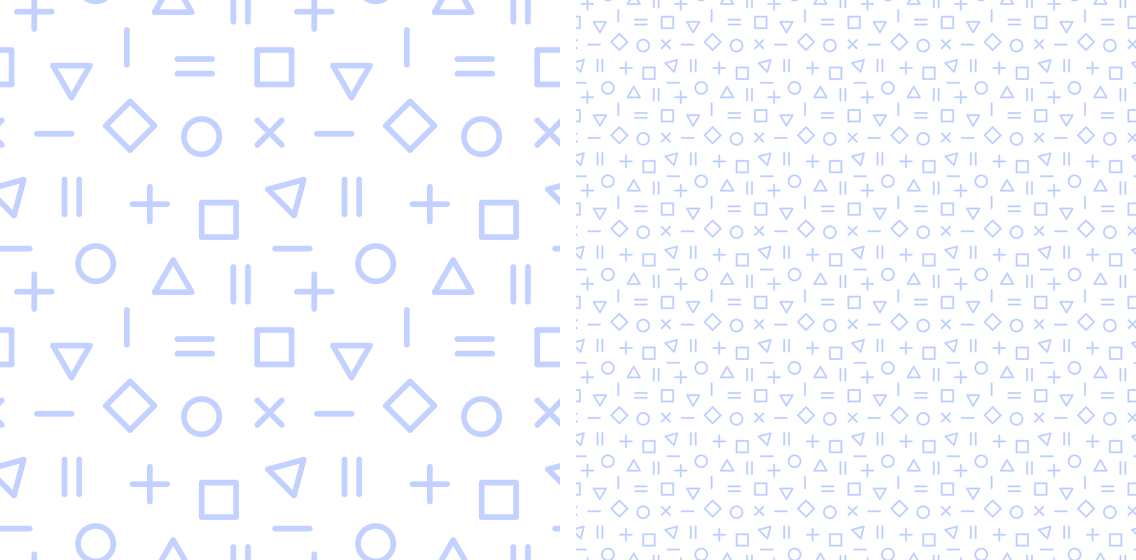
Left, the tile; right, the same tile 3 across and 3 down.
Give the GLSL for this pattern, as a WebGL 2 fragment shader.

```glsl
#version 300 es
precision highp float;
// Scattered outline symbols (bars, pairs, crosses, rings, squares, triangles) in pale blue
// on white. A tile of 384 x 384 units, with y running down, repeats twice each way; offsets
// wrap inside the tile, and the nearest distance to any outline gets one round stroke.

uniform vec2 u_resolution;
out vec4 fragColor;

// Shortest offset from a symbol's centre, wrapped around the tile
vec2 wrapped(vec2 p, vec2 centre) {
    return mod(p - centre + 192.0, 384.0) - 192.0;
}

// Offset in the symbol's own frame: place holds the centre and the turn in degrees
vec2 toLocal(vec2 p, vec3 place) {
    float turn = radians(place.z);
    float c = cos(turn), s = sin(turn);
    return mat2(c, -s, s, c) * wrapped(p, place.xy);
}

// Distance to a level line segment centred on the origin
float bar(vec2 q, float halfLength) {
    return length(vec2(max(abs(q.x) - halfLength, 0.0), q.y));
}

// Distance to the outline of a regular polygon, folded onto a single side
float polygon(vec2 q, float sides, float halfSide) {
    float wedge = radians(360.0) / sides;
    float a = mod(atan(q.x, q.y) + 0.5 * wedge, wedge) - 0.5 * wedge;
    vec2 folded = length(q) * vec2(sin(a), cos(a));
    return bar(folded - vec2(0.0, halfSide / tan(0.5 * wedge)), halfSide);
}

// Distance to the nearest symbol of the tile
float symbols(vec2 p) {
    vec3 dashes[3] = vec3[3](vec3(74.5, 183.5, 0), vec3(17, 341, 0), vec3(174, 65, 90));
    vec3 pairs[3] = vec3[3](vec3(267, 91, 0), vec3(98.5, 270, 90), vec3(330, 390, 90));
    vec3 crosses[3] = vec3[3](vec3(47, 16, 0), vec3(205.5, 280, 0), vec3(369.7, 182, 45));
    vec3 squares[3] = vec3[3](vec3(376.3, 92.2, 0), vec3(300.2, 301.5, 0), vec3(178.4, 172.5, 45));
    vec3 triangles[3] = vec3[3](vec3(237.5, 386, 0), vec3(98, 104.6, 180), vec3(395.7, 267.2, 165));

    // Two rings
    float d = abs(length(wrapped(p, vec2(131.2, 361.6))) - 24.2);
    d = min(d, abs(length(wrapped(p, vec2(276.5, 187.4))) - 24.2));

    // Three of every other symbol
    for (int i = 0; i < 3; i++) {
        d = min(d, bar(toLocal(p, dashes[i]), 23.8));

        vec2 q = toLocal(p, pairs[i]);
        d = min(d, bar(vec2(q.x, abs(q.y) - 10.0), 23.8));

        q = toLocal(p, crosses[i]);
        d = min(d, min(bar(q, 23.8), bar(q.yx, 23.8)));

        d = min(d, polygon(toLocal(p, squares[i]), 4.0, 23.6));
        d = min(d, polygon(toLocal(p, triangles[i]), 3.0, 25.4));
    }
    return d;
}

void main() {
    vec2 uv = gl_FragCoord.xy / u_resolution;
    vec2 p = 768.0 * vec2(uv.x, 1.0 - uv.y);
    float pixel = 768.0 / min(u_resolution.x, u_resolution.y);

    // Round stroke with an edge one pixel soft
    float ink = clamp((3.9 - symbols(p)) / pixel + 0.5, 0.0, 1.0);
    vec3 white = vec3(1.0);
    vec3 paleBlue = vec3(0.76, 0.82, 1.0);
    fragColor = vec4(mix(white, paleBlue, ink), 1.0);
}
```
